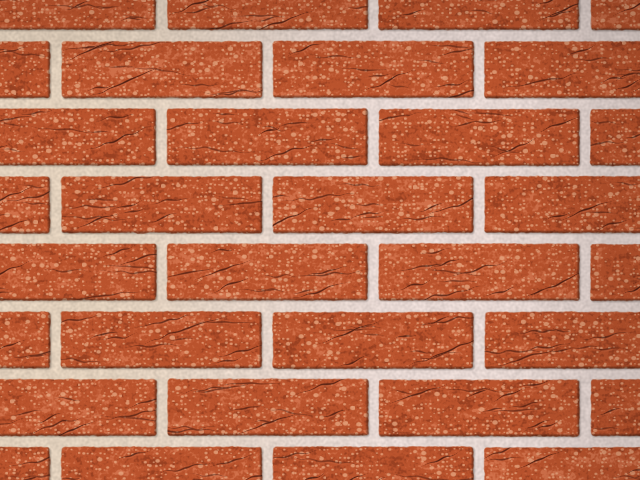
This texture is drawn by a Shadertoy shader. Its source:

```glsl
const vec2 CELL = vec2(0.441, 0.141);       // brick plus joint, canvas height = 1
const vec2 ORIGIN = vec2(0.1163, 0.080);    // where two joints cross
const float JOINT = 0.0232;
const float CORNER = 0.006;

const vec3 CLAY_DARK = vec3(0.60, 0.25, 0.13);
const vec3 CLAY = vec3(0.73, 0.325, 0.175);
const vec3 CLAY_LIGHT = vec3(0.82, 0.44, 0.29);
const vec3 GRIT = vec3(0.91, 0.66, 0.51);
const vec3 CREVICE = vec3(0.27, 0.10, 0.06);
const vec3 MORTAR_WARM = vec3(0.88, 0.81, 0.73);
const vec3 MORTAR_COOL = vec3(0.90, 0.84, 0.82);

vec2 hash22(vec2 p) {
    vec3 h = fract(p.xyx * vec3(0.1031, 0.1030, 0.0973));
    h += dot(h, h.yzx + 33.33);
    return fract((h.xx + h.yz) * h.zy);
}

float cornerSlope(vec2 corner, vec2 offset) {
    return dot(hash22(corner) * 2.0 - 1.0, offset);
}

float gradientNoise(vec2 p) {
    vec2 i = floor(p), f = fract(p);
    vec2 u = f * f * f * (f * (f * 6.0 - 15.0) + 10.0);
    vec2 e = vec2(1.0, 0.0);
    return mix(mix(cornerSlope(i, f), cornerSlope(i + e, f - e), u.x),
               mix(cornerSlope(i + e.yx, f - e.yx), cornerSlope(i + 1.0, f - 1.0), u.x), u.y);
}

float roundedBox(vec2 p, vec2 halfSize, float radius) {
    vec2 q = abs(p) - halfSize + radius;
    return length(max(q, 0.0)) + min(max(q.x, q.y), 0.0) - radius;
}

// Coverage of a shape from its signed distance
float fill(float d, float blur) {
    return 1.0 - smoothstep(-blur, blur, d);
}

// One randomly sized grain in some of the grid squares
float grains(vec2 p, float size, float density, float blur) {
    vec2 g = p / size;
    vec2 id = floor(g);
    vec2 place = hash22(id), kind = hash22(id + 71.0);
    vec2 offset = (fract(g) - mix(vec2(0.3), vec2(0.7), place)) * size;
    float radius = size * mix(0.12, 0.32, kind.y);
    return step(kind.x, density) * fill(length(offset * vec2(0.8, 1.0)) - radius, blur);
}

// Wavy tapered cracks scattered over one brick
float cracks(vec2 p, vec2 halfSize, vec2 seed, float blur) {
    float depth = 0.0;
    for (int i = 0; i < 11; i++) {
        float k = float(i);
        vec2 place = hash22(seed + k * vec2(7.3, 3.1)) * 2.0 - 1.0;
        vec2 kind = hash22(seed + k * vec2(2.7, 9.7) + 40.0);
        vec2 q = p - place * halfSize * vec2(0.95, 0.88);
        float reach = mix(0.018, 0.07, kind.x * kind.x);
        q.y -= q.x * mix(-0.15, 0.45, kind.y);
        q.y -= 0.010 * gradientNoise(vec2(q.x * 32.0, kind.x * 20.0 + k));
        float width = 0.0019 * (1.0 - abs(q.x) / reach);
        depth = max(depth, fill(abs(q.y) - width, blur) * mix(0.5, 1.0, kind.y));
    }
    return depth;
}

vec3 mortarColor(vec2 p, float across) {
    float grain = gradientNoise(p * 150.0) + 0.6 * gradientNoise(p * 45.0);
    vec3 color = mix(MORTAR_WARM, MORTAR_COOL, smoothstep(0.1, 0.65, across));
    return color * (1.0 + 0.10 * grain);
}

vec3 brickColor(vec2 p, vec2 local, vec2 halfSize, vec2 id, float blur) {
    // Fired clay, streaked along the brick
    float tone = 0.7 * gradientNoise(p * vec2(14.0, 38.0))
               + 0.8 * gradientNoise(p * vec2(70.0, 100.0))
               + 0.6 * gradientNoise(p * 190.0)
               + 0.25 * (hash22(id + 5.0).x - 0.5);
    vec3 color = mix(CLAY, CLAY_LIGHT, smoothstep(0.05, 0.55, tone));
    color = mix(color, CLAY_DARK, smoothstep(0.05, 0.6, -tone));

    // Pale grit in two sizes
    float grit = max(grains(p, 0.0085, 0.34, blur), grains(p + 3.7, 0.015, 0.20, blur));
    color = mix(color, GRIT, 0.75 * grit);

    // Cracks with a lit lower lip
    float lip = cracks(local + vec2(0.0, 0.0032), halfSize, id, blur);
    color = mix(color, CLAY_LIGHT, 0.45 * lip);
    color = mix(color, CREVICE, 0.88 * cracks(local, halfSize, id, blur));

    // Shaded lower and right rims
    vec2 rim = smoothstep(halfSize - 0.007, halfSize, vec2(local.x, -local.y));
    return color * (1.0 - 0.38 * max(rim.x, rim.y));
}

void mainImage(out vec4 fragColor, in vec2 fragCoord) {
    vec2 p = fragCoord / iResolution.y;
    vec2 uv = fragCoord / iResolution.xy;
    float blur = 0.8 / iResolution.y;

    // Running bond: alternate rows shift by half a brick
    vec2 grid = (p - ORIGIN) / CELL;
    grid.x -= 0.5 * (1.0 - mod(floor(grid.y), 2.0));
    vec2 id = floor(grid);
    vec2 local = (fract(grid) - 0.5) * CELL + 0.002 * (hash22(id) - 0.5);

    // Slightly chipped outline
    vec2 halfSize = 0.5 * (CELL - JOINT);
    float chips = 0.0018 * gradientNoise(p * 38.0) + 0.0018 * gradientNoise(p * 110.0);
    float edge = roundedBox(local, halfSize, CORNER) + chips;
    float shadow = fill(roundedBox(local - vec2(0.002, -0.002), halfSize, CORNER), 0.004);

    vec3 color = mortarColor(p, uv.x) * (1.0 - 0.30 * shadow);
    color = mix(color, brickColor(p, local, halfSize, id, blur), fill(edge, blur * 1.3));

    // Soft falloff toward the upper and right borders
    color *= 1.0 - 0.10 * smoothstep(0.75, 1.0, uv.x) - 0.08 * smoothstep(0.8, 1.0, uv.y);
    fragColor = vec4(color, 1.0);
}
```
